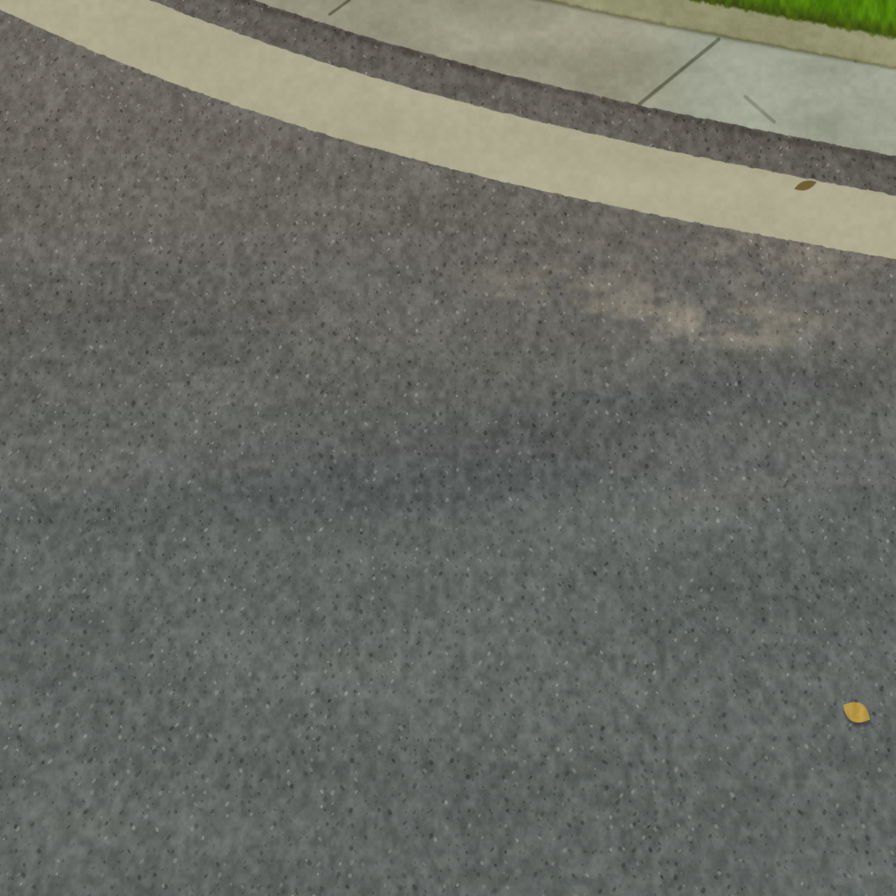
Give the GLSL for this texture, as a Shadertoy shader.

```glsl
float hash(vec2 p) {
    vec3 q = fract(p.xyx * vec3(0.1031, 0.1030, 0.0973));
    q += dot(q, q.yzx + 33.33);
    return fract((q.x + q.y) * q.z);
}

float valueNoise(vec2 p) {
    vec2 cell = floor(p), f = fract(p);
    f = f * f * (3.0 - 2.0 * f);
    float low = mix(hash(cell), hash(cell + vec2(1, 0)), f.x);
    float high = mix(hash(cell + vec2(0, 1)), hash(cell + vec2(1, 1)), f.x);
    return mix(low, high, f.y);
}

// Centred fractal noise, roughly -0.5 to 0.5
float fractalNoise(vec2 p, int octaves) {
    float sum = 0.0, amplitude = 0.5;
    for (int i = 0; i < octaves; i++) {
        sum += amplitude * (valueNoise(p) - 0.5);
        p = p * 2.03 + 17.3;
        amplitude *= 0.55;
    }
    return sum;
}

// One tilted oval chip in a random share of the cells
float chips(vec2 p, float share, float seed) {
    vec2 cell = floor(p), key = cell + seed;
    vec2 centre = 0.3 + 0.4 * vec2(hash(key + 3.1), hash(key + 7.7));
    vec2 q = p - cell - centre;
    q.x += q.y * (hash(key + 5.3) - 0.5);
    float radius = mix(0.14, 0.3, hash(key + 9.2));
    float shape = 1.0 - smoothstep(0.4 * radius, radius, length(q * vec2(1.2, 0.9)));
    return shape * step(1.0 - share, hash(key)) * mix(0.4, 1.0, hash(key + 11.9));
}

// Soft patch; tilt is the rise of its long axis
float patchGlow(vec2 p, vec2 centre, vec2 size, float tilt) {
    vec2 q = p - centre;
    q.y += tilt * q.x;
    q /= size;
    return exp(-dot(q, q));
}

float segment(vec2 p, vec2 a, vec2 b) {
    vec2 pa = p - a, ba = b - a;
    return length(pa - ba * clamp(dot(pa, ba) / dot(ba, ba), 0.0, 1.0));
}

float stroke(vec2 p, vec2 a, vec2 b, float width, float blur) {
    return 1.0 - smoothstep(width - blur, width + blur, segment(p, a, b));
}

float leaf(vec2 p, vec2 centre, vec2 size, float angle, float blur) {
    float c = cos(angle), s = sin(angle);
    vec2 q = mat2(c, -s, s, c) * (p - centre);
    float halfWidth = size.y * (1.0 - q.x * q.x / (size.x * size.x));
    return 1.0 - smoothstep(-blur, blur, abs(q.y) - halfWidth);
}

float roadCurve(float x) {
    return 0.0104 + x * (0.48 + x * (-0.301 + 0.1 * x));
}

float band(float distanceIn, float start, float blur) {
    return smoothstep(start - blur, start + blur, distanceIn);
}

vec3 asphalt(vec2 p, vec2 ground) {
    vec3 color = mix(vec3(0.415, 0.40, 0.375), vec3(0.375, 0.395, 0.385), smoothstep(0.15, 0.7, p.y));

    // Worn pale areas and dark tyre bands
    float worn = fractalNoise(p * vec2(24.0, 55.0), 3) + 0.5;
    float pale = patchGlow(p, vec2(0.80, 0.36), vec2(0.13, 0.03), -0.1)
               + 0.7 * patchGlow(p, vec2(0.84, 0.28), vec2(0.13, 0.03), -0.1)
               + 0.5 * patchGlow(p, vec2(0.62, 0.32), vec2(0.09, 0.03), 0.0);
    color += vec3(0.16, 0.14, 0.10) * pale * smoothstep(0.3, 0.72, worn);
    float light = patchGlow(p, vec2(0.05, 0.53), vec2(0.10, 0.04), 0.0)
                + patchGlow(p, vec2(0.78, 0.56), vec2(0.16, 0.04), 0.15)
                + patchGlow(p, vec2(0.40, 0.74), vec2(0.13, 0.05), 0.0)
                + patchGlow(p, vec2(0.10, 0.92), vec2(0.16, 0.04), 0.0);
    float dark = patchGlow(p, vec2(0.74, 0.45), vec2(0.32, 0.03), 0.18)
               + patchGlow(p, vec2(0.17, 0.37), vec2(0.16, 0.045), 0.0)
               + patchGlow(p, vec2(0.52, 0.54), vec2(0.28, 0.035), 0.05)
               + 0.6 * patchGlow(p, vec2(0.0, 0.57), vec2(0.12, 0.02), 0.0);
    color += vec3(0.028, 0.026, 0.018) * light - vec3(0.037, 0.034, 0.026) * dark;
    color += 0.055 * fractalNoise(p * vec2(5.0, 14.0), 3);

    // Aggregate grain and chips
    color += 0.17 * fractalNoise(ground * vec2(115.0, 90.0), 3);
    color -= 0.10 * chips(ground * 68.0, 0.4, 2.0);
    color -= 0.07 * chips(ground * 105.0 + 0.4, 0.3, 31.0);
    color += vec3(0.13, 0.13, 0.12) * chips(ground * 75.0 + 0.6, 0.2, 57.0);
    return color;
}

void mainImage(out vec4 fragColor, in vec2 fragCoord) {
    vec2 p = fragCoord / iResolution.xy;
    p.y = 1.0 - p.y;
    float blur = max(0.0013, 0.8 / iResolution.y);
    vec2 ground = vec2((p.x - 0.5) * mix(1.35, 1.0, p.y), p.y * (1.5 - 0.25 * p.y)) + 2.0;
    float grain = fractalNoise(p * 130.0, 3);
    float stain = fractalNoise(p * vec2(12.0, 28.0) + 4.0, 4);
    float inward = roadCurve(p.x) - p.y + 0.003 * grain;
    float stripeEnd = 0.085 - 0.014 * p.x;
    float kerbStart = 0.128 - 0.013 * p.x;

    // Road, painted stripe and gutter
    vec3 road = asphalt(p, ground);
    vec3 paint = vec3(0.68, 0.665, 0.56) + 0.05 * grain + 0.05 * stain;
    vec3 color = mix(road, paint, band(inward, 0.0, blur));
    color = mix(color, road - 0.025, band(inward, stripeEnd, blur));
    color -= 0.07 * exp(-pow((inward - kerbStart + 0.004) / 0.005, 2.0));

    // Kerb slabs and joints
    vec3 slab = mix(vec3(0.59, 0.585, 0.50), vec3(0.61, 0.63, 0.56), smoothstep(0.68, 0.8, p.x));
    slab += 0.07 * grain + 0.12 * stain;
    float joints = stroke(p, vec2(0.714, 0.116), vec2(0.802, 0.044), 0.002, blur)
                 + stroke(p, vec2(0.368, 0.016), vec2(0.39, 0.0), 0.0015, blur)
                 + 0.6 * stroke(p, vec2(0.832, 0.108), vec2(0.864, 0.136), 0.002, blur)
                 + 0.6 * stroke(p, vec2(0.955, 0.068), vec2(0.98, 0.045), 0.002, blur);
    slab -= 0.20 * min(joints, 1.0);
    vec3 backSlab = vec3(0.56, 0.56, 0.43) + 0.08 * grain + 0.12 * stain;
    slab = mix(slab, backSlab, band(inward, 0.213, blur));
    slab -= 0.13 * exp(-pow((inward - 0.213) / 0.0025, 2.0));
    color = mix(color, slab, band(inward, kerbStart, blur));

    // Grass verge
    float blades = fractalNoise(p * vec2(150.0, 65.0), 3);
    vec3 grass = mix(vec3(0.25, 0.32, 0.08), vec3(0.31, 0.49, 0.06), band(inward, 0.26, 0.012));
    grass += vec3(0.18, 0.24, 0.05) * blades;
    color = mix(color, grass, band(inward + 0.008 * blades, 0.247, 2.0 * blur));

    // Fallen leaves
    color *= 1.0 - 0.3 * leaf(p, vec2(0.957, 0.801), vec2(0.017, 0.010), 0.4, 0.003);
    vec3 leafColor = vec3(0.70, 0.58, 0.27) + 0.15 * grain;
    color = mix(color, leafColor, leaf(p, vec2(0.956, 0.795), vec2(0.017, 0.011), 0.5, blur));
    color = mix(color, vec3(0.43, 0.37, 0.20), leaf(p, vec2(0.899, 0.207), vec2(0.013, 0.005), -0.3, blur));
    fragColor = vec4(clamp(color, 0.0, 1.0), 1.0);
}
```
